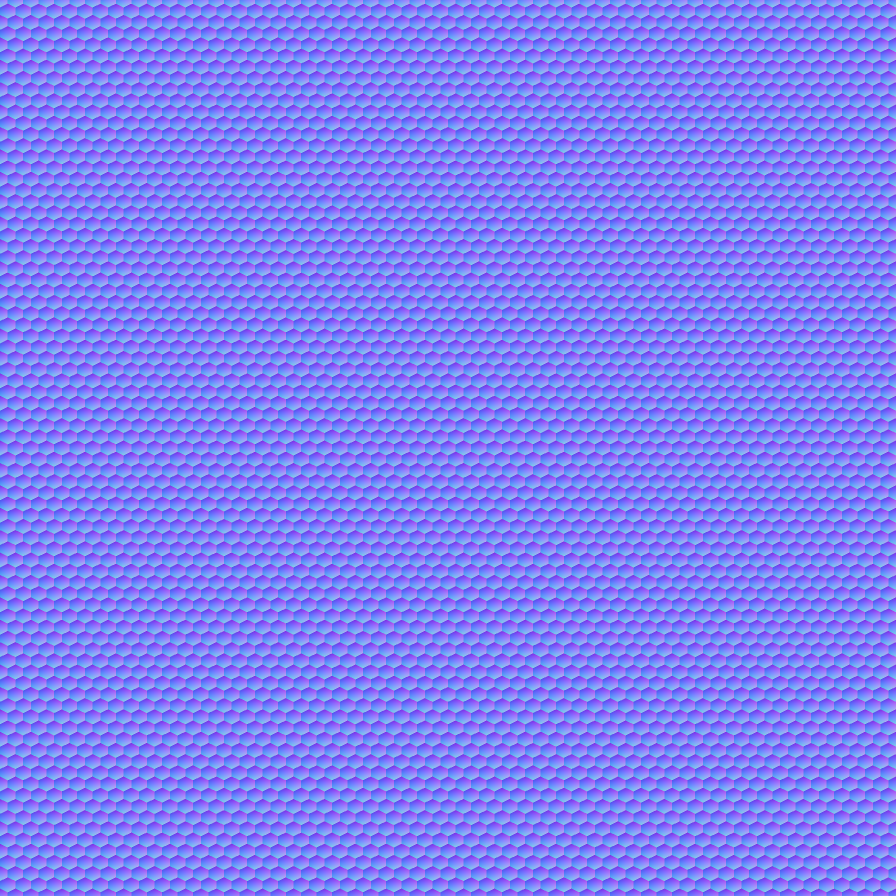
Give the GLSL for this texture map, as a WebGL 1 fragment shader.

```glsl
precision highp float;

uniform vec2 u_resolution;

// Offset from the nearest hexagon centre, scaled so the tips lie at y = +-1
vec2 hexOffset(vec2 p) {
  vec2 scale = vec2(sqrt(3.0), 3.0);
  vec2 evenRow = (fract(p + 0.5) - 0.5) * scale;
  vec2 oddRow = (fract(p) - 0.5) * scale;
  return dot(evenRow, evenRow) < dot(oddRow, oddRow) ? evenRow : oddRow;
}

// Encoded normal of a dome, steeper vertically, with green pointing down
vec3 domeNormal(vec2 offset) {
  vec2 slope = offset * vec2(0.44, -0.64);
  float facing = sqrt(max(1.0 - dot(slope, slope), 0.0));
  return 0.5 + 0.5 * vec3(slope, facing);
}

void main() {
  // Average a small grid of samples to smooth the borders between cells
  vec3 color = vec3(0.0);
  for (int j = 0; j < 2; j++) {
    for (int i = 0; i < 2; i++) {
      vec2 shift = 0.5 * vec2(float(i), float(j)) - 0.25;
      vec2 uv = (gl_FragCoord.xy + shift) / u_resolution;
      // 58 cells across, 40 pairs of staggered rows down
      color += domeNormal(hexOffset(uv * vec2(58.0, 40.0)));
    }
  }
  gl_FragColor = vec4(color / 4.0, 1.0);
}
```
